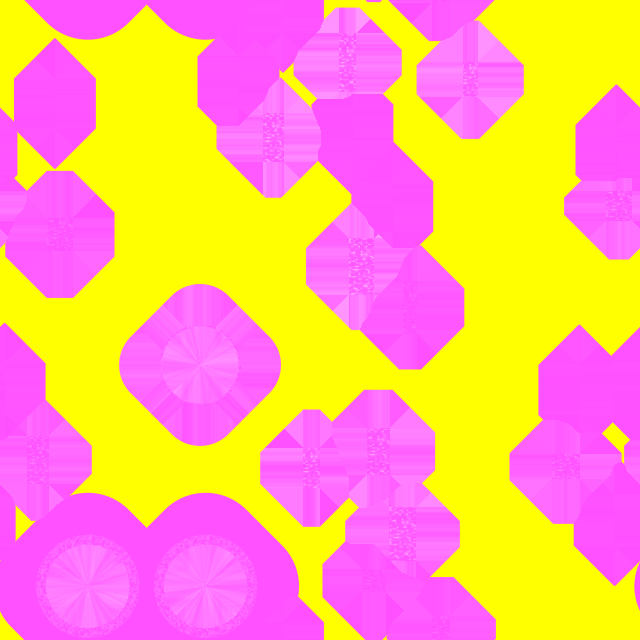
Reproduce this background procedurally as a Shadertoy shader.

```glsl
// Tiling clusters of faceted magenta gems and rounded discs on flat yellow.
const vec3  GROUND = vec3(1.0, 1.0, 0.0);
const float DARK_GREEN = 0.31;     // green channel of the plain magenta
const float FACET_RANGE = 0.32;    // added green on the palest facets
const int   SITES = 8;             // clusters on a wrapping lattice
const vec2  LATTICE_STEP = vec2(1.0, 3.0) / 8.0;
const vec2  LATTICE_ORIGIN = vec2(0.19, 0.09);
const float SITE_JITTER = 0.04;
const float HEX_SHARE = 0.3;       // part of the gems that are plain hexagons
const float GRAIN = 380.0;         // speckles per canvas width
const int OCTAGON = 0, HEXAGON = 1, SOLO_DISC = 2, PAIR_DISC = 3;

struct Shape { float dist; vec2 d; float seed; int kind; };

float hash(vec2 p) {
    uvec2 u = uvec2(ivec2(floor(p)));
    uint h = u.x * 1597334677u ^ u.y * 3812015801u;
    h = (h ^ (h >> 16)) * 2146121005u;
    h = (h ^ (h >> 15)) * 2221713035u;
    h ^= h >> 16;
    return float(h >> 8) / 16777216.0;
}

float noise(vec2 p) {
    vec2 i = floor(p), f = fract(p);
    f = f * f * (3.0 - 2.0 * f);
    vec2 e = vec2(1.0, 0.0);
    return mix(mix(hash(i), hash(i + e), f.x),
               mix(hash(i + e.yx), hash(i + e.xx), f.x), f.y);
}

// Layered 1D noise: parallel lines of constant tone
float streak(float t, float seed) {
    return 0.45 * noise(vec2(t * 45.0, seed)) + 0.35 * noise(vec2(t * 130.0, seed + 1.0))
         + 0.2 * noise(vec2(t * 330.0, seed + 2.0));
}

// Box with half size b, its corners cut by a diamond of half diagonal cut
float cutBox(vec2 p, vec2 b, float cut) {
    p = abs(p);
    return max(max(p.x - b.x, p.y - b.y), (p.x + p.y - cut) * 0.7071);
}

float roundDiamond(vec2 p, float k, float radius) {
    p = abs(p);
    float h = clamp((p.x - p.y + k) / (2.0 * k), 0.0, 1.0);
    return length(p - k * vec2(h, 1.0 - h)) * sign(p.x + p.y - k) - radius;
}

void keepNearest(inout Shape best, vec2 uv, vec2 centre, float seed, int kind) {
    vec2 d = uv - centre;
    d -= round(d);                 // wrap around the canvas
    float dist;
    if (kind == SOLO_DISC) dist = roundDiamond(d, 0.064, 0.0625);
    else if (kind == PAIR_DISC) dist = roundDiamond(d, 0.056, 0.09);
    else if (kind == HEXAGON) dist = cutBox(d, vec2(0.064, 0.102), 0.103);
    else {
        vec2 b = vec2(0.08, 0.08) + vec2(0.01, 0.022) * vec2(hash(vec2(seed, 1)), hash(vec2(seed, 2)));
        dist = cutBox(d, b, max(b.x, b.y) + 0.008 + 0.015 * hash(vec2(seed, 3)));
    }
    if (dist < best.dist) best = Shape(dist, d, seed, kind);
}

// Speckled core, streaked arms and flat corner facets
float gemTone(Shape s) {
    bool plain = s.kind == HEXAGON;
    vec2 core = plain ? vec2(0.0005, 0.04)
        : vec2(0.011, 0.018) + vec2(0.012, 0.03) * vec2(hash(vec2(s.seed, 4)), hash(vec2(s.seed, 5)));
    float light = plain ? 0.1 : mix(0.15, 1.0, hash(vec2(s.seed, 6)));
    vec2 q = abs(s.d) - core;
    vec2 side = step(0.0, s.d);
    float sector = side.x + 2.0 * side.y + (q.x > q.y ? 4.0 : 0.0);
    float tone;
    if (max(q.x, q.y) < 0.0) {
        float g = noise(s.d * GRAIN * vec2(0.7, 1.0));
        tone = 0.3 * streak(s.d.y, s.seed * 8.0) + 1.1 * g * g * g;
    }
    else if (q.y < 0.0) tone = streak(s.d.y, s.seed * 8.0 + side.x * 4.0);
    else if (q.x < 0.0) tone = streak(s.d.x, s.seed * 8.0 + 900.0 + side.y * 4.0);
    else tone = hash(vec2(s.seed, 10.0 + sector));
    return light * tone;
}

// Rays inside a speckled ring; streaked or plain rim outside
float discTone(Shape s) {
    vec2 a = abs(s.d);
    bool wide = a.x > a.y, solo = s.kind == SOLO_DISC;
    float minor = wide ? s.d.y : s.d.x, major = wide ? s.d.x : s.d.y;
    float seed = s.seed * 16.0 + (wide ? 4.0 : 0.0) + (major > 0.0 ? 8.0 : 0.0);
    float grain = noise(s.d * GRAIN);
    float r = length(s.d) + 0.003 * (grain - 0.5);
    float inner = solo ? 0.06 : 0.065, outer = solo ? 0.0625 : 0.081;
    if (r < inner) {
        float ray = minor / max(abs(major), 0.0001);
        return 0.55 * streak(ray * 0.07, seed) + 0.4 * streak(minor, seed + 500.0);
    }
    if (r < outer) return (solo ? 0.6 : 0.45) * grain;
    if (!solo) return 0.03;
    float across = a.x - a.y;
    float diagonal = streak(across * 0.7, seed + 700.0);
    return 0.55 * (abs(across) < 0.035 ? diagonal : streak(minor, seed + 300.0));
}

void mainImage(out vec4 fragColor, in vec2 fragCoord) {
    vec2 uv = fragCoord / iResolution.xy;
    Shape best = Shape(1.0, vec2(0.0), 0.0, OCTAGON);
    for (int k = 0; k < SITES; k++) {
        float id = float(k);
        vec2 jitter = vec2(hash(vec2(id, 71)), hash(vec2(id, 72))) - 0.5;
        vec2 site = LATTICE_ORIGIN + id * LATTICE_STEP + 2.0 * SITE_JITTER * jitter;
        int count = k == 0 ? 2 : k == 1 ? 1 : 2 + (3 * k + 1) % 4;
        for (int j = 0; j < count; j++) {
            float seed = id * 8.0 + float(j) + 20.0;
            if (k == 0) keepNearest(best, uv, site + vec2(float(j) * 0.184 - 0.092, 0.0), seed, PAIR_DISC);
            else if (k == 1) keepNearest(best, uv, site, seed, SOLO_DISC);
            else {
                float angle = 6.2832 * hash(vec2(id, 73)) + 1.2 * float(j) + 0.5 * (hash(vec2(seed, 7)) - 0.5);
                float reach = mix(0.075, 0.125, hash(vec2(seed, 8)));
                int kind = hash(vec2(seed, 9)) < HEX_SHARE ? HEXAGON : OCTAGON;
                keepNearest(best, uv, site + reach * vec2(cos(angle), sin(angle)), seed, kind);
            }
        }
    }
    float tone = best.kind >= SOLO_DISC ? discTone(best) : gemTone(best);
    vec3 magenta = vec3(1.0, DARK_GREEN + FACET_RANGE * tone, 1.0);
    float edge = 0.7 / iResolution.y;
    fragColor = vec4(mix(magenta, GROUND, smoothstep(-edge, edge, best.dist)), 1.0);
}
```
